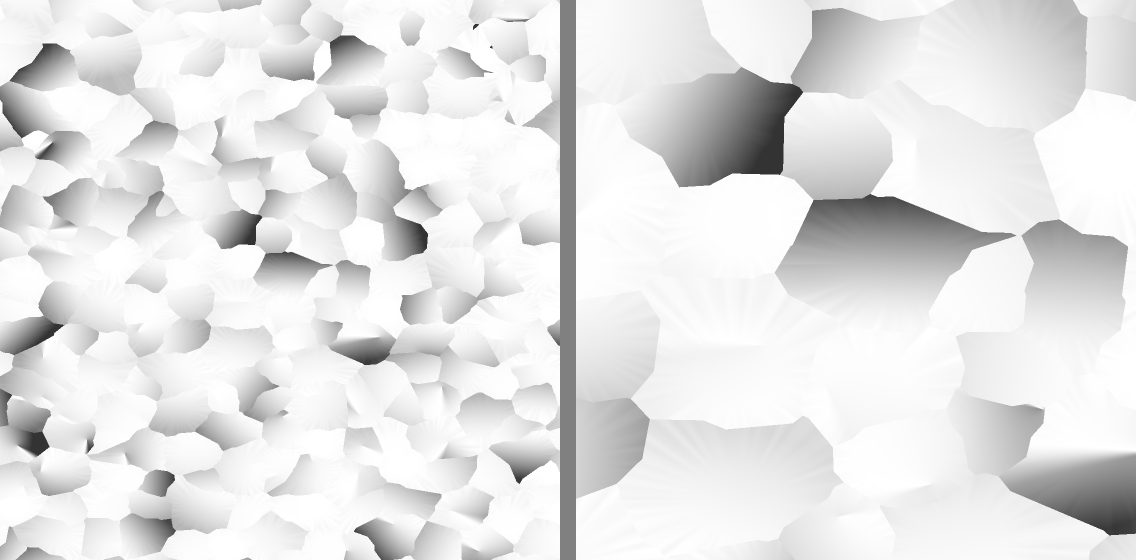
Left: the whole. Right: its middle third, enlarged.
Write a Shadertoy shader that draws this pattern.

```glsl
const float TAU = 6.2831853;
const vec2 GRID = vec2(13.0, 16.5);
const float SIDES = 6.0;

float hash(vec2 p) {
    return fract(sin(dot(p, vec2(127.1, 311.7))) * 43758.5453);
}

vec2 direction(float angle) {
    return vec2(cos(angle), sin(angle));
}

// One-dimensional value noise, separate for each seed
float noise(float x, float seed) {
    float i = floor(x);
    return mix(hash(vec2(i, seed)), hash(vec2(i + 1.0, seed)), smoothstep(0.0, 1.0, x - i));
}

vec2 flakeCentre(vec2 id) {
    return id + 0.5 + 0.85 * (vec2(hash(id), hash(id + 31.3)) - 0.5);
}

// Polygonal distance with sides of uneven reach
float polygonDistance(vec2 q, vec2 id) {
    float spin = TAU * hash(id + 7.7);
    float reach = -10.0;
    for (float k = 0.0; k < SIDES; k++) {
        float size = mix(0.75, 1.25, hash(id + vec2(k * 3.1, 53.9)));
        reach = max(reach, dot(q, direction(spin + k * TAU / SIDES)) / size);
    }
    return reach;
}

// The flake that lies on top at a point
vec2 topFlake(vec2 p) {
    vec2 cell = floor(p), top = cell;
    float best = 1e3;
    for (float y = -2.0; y <= 2.0; y++) {
        for (float x = -2.0; x <= 2.0; x++) {
            vec2 id = cell + vec2(x, y);
            float lift = 0.38 * hash(id + 17.1);
            float score = polygonDistance(p - flakeCentre(id), id) - lift;
            if (score < best) {
                best = score;
                top = id;
            }
        }
    }
    return top;
}

// Soft fan around an apex, steep on one side
float foldShade(vec2 q, vec2 id) {
    vec2 apex = 0.35 * direction(TAU * hash(id + 61.3));
    vec2 r = q - apex;
    float turn = fract(atan(r.y, r.x) / TAU + hash(id + 71.9));
    return smoothstep(0.0, 0.07, turn) * (1.0 - turn) * 1.35;
}

// Faint rays that grow towards the rim
float rayShade(vec2 q, float seed) {
    float ray = noise(atan(q.y, q.x) * 14.0, seed);
    return 0.035 * ray * smoothstep(0.25, 0.8, length(q));
}

float flakeShade(vec2 p, vec2 id) {
    vec2 q = p - flakeCentre(id);
    float depth = 0.88 * pow(hash(id + 23.5), 2.1);
    depth *= mix(1.2, 0.85, clamp(p.x / GRID.x, 0.0, 1.0));

    float slope = clamp(0.5 + 0.72 * dot(q, direction(TAU * hash(id + 41.7))), 0.0, 1.0);
    float folded = step(0.6, hash(id + 83.1));
    float shadow = pow(slope, 1.5) * mix(1.0, foldShade(q, id), folded);

    float rays = rayShade(q, hash(id + 97.3) * 50.0);
    return clamp(1.0 - depth * shadow - rays, 0.2, 1.0);
}

void mainImage(out vec4 fragColor, in vec2 fragCoord) {
    // Four samples per pixel smooth the flake edges
    float shade = 0.0;
    for (float y = -0.25; y < 0.5; y += 0.5) {
        for (float x = -0.25; x < 0.5; x += 0.5) {
            vec2 p = (fragCoord + vec2(x, y)) / iResolution.xy * GRID;
            shade += 0.25 * flakeShade(p, topFlake(p));
        }
    }
    fragColor = vec4(vec3(shade), 1.0);
}
```
